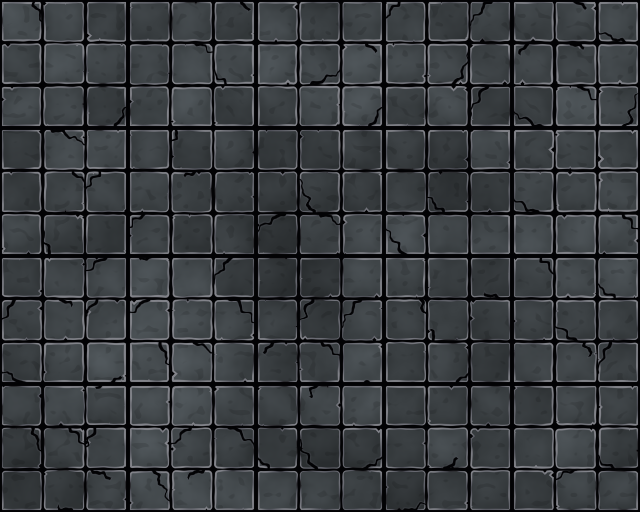
Give the GLSL for this texture, as a Shadertoy shader.

```glsl
#define TILES vec2(15.0, 12.0)
#define GROUP 3.0
#define HALF_SIZE 0.470
#define CORNER 0.09
#define GROUP_GAP 0.047
#define RIM 0.035
#define CRACK_SHARE 0.42
#define CRACK_WIDTH 0.027
#define CHIP_SIZE 0.05
#define SLAB_CONTRAST 0.26
#define BROAD_CONTRAST 0.34
#define JITTER 0.022

const vec3 GROUT = vec3(0.008, 0.008, 0.014);
const vec3 STONE_DARK = vec3(0.205, 0.224, 0.234);
const vec3 STONE_LIGHT = vec3(0.265, 0.287, 0.301);
const vec3 RIM_SHADE = vec3(0.17, 0.17, 0.185);
const vec3 RIM_DULL = vec3(0.33, 0.335, 0.37);
const vec3 RIM_BRIGHT = vec3(0.51, 0.515, 0.54);

vec2 hash2(vec2 p) {
    vec3 q = fract(p.xyx * vec3(0.1031, 0.1030, 0.0973));
    q += dot(q, q.yzx + 33.33);
    return fract((q.xx + q.yz) * q.zy);
}

float cornerDot(vec2 cell, vec2 f, vec2 corner) {
    float angle = 6.2832 * hash2(cell + corner).x;
    return dot(vec2(cos(angle), sin(angle)), f - corner);
}

float gradientNoise(vec2 p) {
    vec2 cell = floor(p), f = fract(p);
    vec2 u = f * f * f * (f * (f * 6.0 - 15.0) + 10.0);
    float low = mix(cornerDot(cell, f, vec2(0, 0)), cornerDot(cell, f, vec2(1, 0)), u.x);
    float high = mix(cornerDot(cell, f, vec2(0, 1)), cornerDot(cell, f, vec2(1, 1)), u.x);
    return mix(low, high, u.y);
}

float roundedBox(vec2 p, float halfSize, float radius) {
    vec2 q = abs(p) - halfSize + radius;
    return length(max(q, 0.0)) + min(max(q.x, q.y), 0.0) - radius;
}

// Slab outline with uneven sides and chipped edges; negative inside
float slabDistance(vec2 p, vec2 id, vec2 uv) {
    vec2 seed = id * 7.31;
    vec2 shift = JITTER * (hash2(id + 13.0) - 0.5);
    float d = roundedBox(p - shift, HALF_SIZE, CORNER) + 0.02 * gradientNoise(p * 4.0 + seed);
    vec2 toGroupLine = abs(fract(uv / GROUP + 0.5) - 0.5) * GROUP;
    d = max(d, GROUP_GAP - min(toGroupLine.x, toGroupLine.y));
    for (float i = 0.0; i < 2.0; i++) {
        vec2 h = hash2(id + 41.0 + i * 17.0);
        vec2 chip = vec2(h.x - 0.5, h.y < 0.5 ? -HALF_SIZE : HALF_SIZE);
        if (i > 0.5) chip = chip.yx;
        float size = CHIP_SIZE * fract(h.y * 7.0);
        d = max(d, size - dot(abs(p - chip), vec2(0.75)));
    }
    return d;
}

// Wandering crack that cuts off one corner of some slabs
float crackDistance(vec2 p, vec2 id) {
    vec2 pick = hash2(id + 5.0), shape = hash2(id + 23.0);
    if (pick.x > CRACK_SHARE) return 1.0;
    vec2 side = sign(hash2(id + 61.0) - vec2(0.5, 0.4));
    vec2 normal = normalize(vec2(0.5 + shape.x, 1.2 - 0.7 * shape.x));
    vec2 q = p * side;
    float along = dot(q, vec2(-normal.y, normal.x));
    float wave = sin(along * 17.0 + 6.3 * shape.y);
    float jag = 0.04 * wave + 0.07 * gradientNoise(vec2(along * 8.0, pick.x * 90.0));
    float offset = mix(0.30, 0.50, shape.y);
    float taper = mix(0.5, 1.25, smoothstep(-0.35, 0.35, along));
    float stop = pick.y < 0.3 ? 0.03 - along : -1.0;
    return max(0.85 * abs(dot(q, normal) - offset + jag) - CRACK_WIDTH * taper, stop);
}

// Mottled face: broad tone, tone of the slab, soft shading and stains
vec3 stoneColour(vec2 p, vec2 id, float broad, float depth) {
    vec2 seed = id * 3.17;
    float cloud = gradientNoise(p * 1.4 + seed) + 0.15 * gradientNoise(p * 6.0 + seed);
    float tone = 0.34 + 0.8 * cloud + 0.3 * smoothstep(0.04, 0.3, depth) + 0.25 * (p.y - p.x);
    vec3 colour = mix(STONE_DARK, STONE_LIGHT, clamp(tone, 0.0, 1.0));
    float stain = smoothstep(0.22, 0.38, gradientNoise(p * vec2(4.0, 5.0) + seed + 50.0));
    float slabTone = SLAB_CONTRAST * (hash2(id + 77.0).y - 0.5);
    return colour * (1.0 - 0.12 * stain) * (1.0 + slabTone + BROAD_CONTRAST * broad);
}

void mainImage(out vec4 fragColor, in vec2 fragCoord) {
    vec2 uv = fragCoord / iResolution.xy * TILES;
    vec2 id = floor(uv), p = fract(uv) - 0.5;
    float soft = 0.65 * TILES.x / iResolution.x;

    float slab = slabDistance(p, id, uv);
    float crack = crackDistance(p, id);
    float depth = -slab;
    float broad = gradientNoise(uv * 0.3 + 3.4);
    vec3 colour = stoneColour(p, id, broad, depth);

    // Worn bevel, strongest near corners and fading out in places
    float wear = gradientNoise(uv * 2.3 + 12.0);
    float rimWidth = RIM * (1.0 + 0.7 * wear + 0.5 * broad);
    float rim = 1.0 - smoothstep(rimWidth - soft, rimWidth + soft, depth);
    float shine = 0.36 + 1.2 * wear + 1.1 * broad + 0.7 * smoothstep(0.45, 0.62, length(p));
    vec3 rimColour = mix(RIM_DULL, RIM_BRIGHT, clamp(shine, 0.0, 1.0));
    rimColour = mix(rimColour, RIM_SHADE, smoothstep(0.05, -0.3, shine));
    colour = mix(colour, rimColour, rim);

    // Cracks with a faint lit lip
    float lip = 1.0 - smoothstep(0.0, 0.045, crack);
    colour = mix(colour, RIM_DULL, 0.35 * lip);
    colour = mix(GROUT, colour, smoothstep(-soft, soft, crack));

    colour = mix(colour, GROUT, smoothstep(-soft, soft, slab));
    fragColor = vec4(colour, 1.0);
}
```
